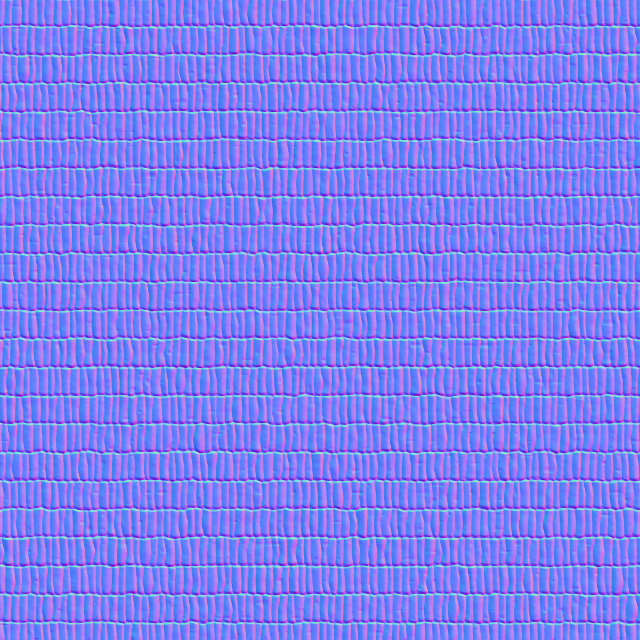
Write a three.js fragment shader that draws this texture map.

```glsl
// Tangent-space normal map of narrow, hand-laid shingles in straight courses.
// A height field of lopsided domes, thin course grooves and soft dents is
// differentiated by central differences and the normal is packed into colour.
#define COLS 79.0          // shingles across
#define ROWS 22.53         // courses up
#define ROW_START 0.0273   // height of the lowest course line
#define EDGE_JITTER 0.30   // uneven shingle widths
#define EDGE_WOBBLE 0.34   // bent side edges
#define LINE_WOBBLE 0.09   // uneven course lines
#define DOME 0.215         // shingle height, in shingle widths
#define TILT 0.09          // height differences between joints
#define GROOVE 0.085       // course groove depth
#define DENT 0.075         // surface unevenness
#define SCALLOP 0.05       // rounded lower ends
#define SAMPLE_STEP 0.0010 // half width of the slope filter

varying vec2 vUv;

float hash(vec2 p) {
  return fract(sin(dot(p, vec2(127.1, 311.7))) * 43758.5453);
}

float noise(vec2 p) {
  vec2 i = floor(p), f = fract(p);
  f = f * f * (3.0 - 2.0 * f);
  return mix(mix(hash(i), hash(i + vec2(1.0, 0.0)), f.x),
             mix(hash(i + vec2(0.0, 1.0)), hash(i + vec2(1.0, 1.0)), f.x), f.y);
}

// Left edge of shingle id (column, course) at height v inside its course
float edgeAt(vec2 id, float v) {
  float bend = noise(vec2(hash(id + 5.3) * 90.0, v * 2.2 + id.y * 7.0)) - 0.5;
  return id.x + (hash(id) - 0.5) * EDGE_JITTER + bend * EDGE_WOBBLE;
}

// Steeper on the right than on the left, zero at both edges
float domeProfile(float t, float peak) {
  float u = t < peak ? (peak - t) / peak : (t - peak) / (1.0 - peak);
  return 1.0 - pow(clamp(u, 0.0, 1.0), 1.7);
}

// Height in units of one shingle width
float heightAt(vec2 uv) {
  float x = uv.x * COLS;
  float y = (uv.y - ROW_START) * ROWS;
  y += (noise(vec2(x * 0.8, y * 1.3)) - 0.5) * LINE_WOBBLE;
  float row = floor(y), v = y - row;
  x += hash(vec2(row, 17.0));

  // Find the shingle whose bent edges enclose x
  vec2 id = vec2(floor(x), row), next = vec2(1.0, 0.0);
  if (x < edgeAt(id, v)) id.x -= 1.0;
  else if (x > edgeAt(id + next, v)) id.x += 1.0;
  float left = edgeAt(id, v);
  float width = max(edgeAt(id + next, v) - left, 0.2);
  float t = clamp((x - left) / width, 0.0, 1.0);
  float dome = domeProfile(t, mix(0.46, 0.74, hash(id + 9.1)));

  // Rounded lower end and short upper end
  float low = v + SCALLOP * (dome - 0.5) + 0.03 * (hash(id + 3.7) - 0.5);
  float high = 1.0 - v;
  float ends = smoothstep(-0.03, 0.11, low) * smoothstep(-0.01, 0.07, high);

  // Domes standing on joints of different height
  float joint = TILT * mix(hash(id + 2.2), hash(id + next + 2.2), t);
  float h = DOME * width * mix(0.8, 1.2, hash(id + 6.4)) * dome * ends + joint;

  // Groove along the course line, wider above than below
  float above = low / 0.065, below = high / 0.042;
  h -= GROOVE * (exp(-above * above) + exp(-below * below));

  // Soft dents, fine grain and a few shallow pits
  vec2 q = uv * COLS;
  h += DENT * (noise(q * 0.9 + 31.0) - 0.5);
  h += DENT * 0.4 * (noise(q * 2.2 + 73.0) - 0.5);
  h -= DENT * smoothstep(0.80, 1.0, noise(q * 1.1 + 150.0));
  return h;
}

void main() {
  vec2 e = vec2(SAMPLE_STEP, 0.0);
  vec2 slope = vec2(heightAt(vUv + e.xy) - heightAt(vUv - e.xy),
                    heightAt(vUv + e.yx) - heightAt(vUv - e.yx));
  slope /= 2.0 * SAMPLE_STEP * COLS;
  vec3 normal = normalize(vec3(-slope, 1.0));
  gl_FragColor = vec4(normal * 0.5 + 0.5, 1.0);
}
```
